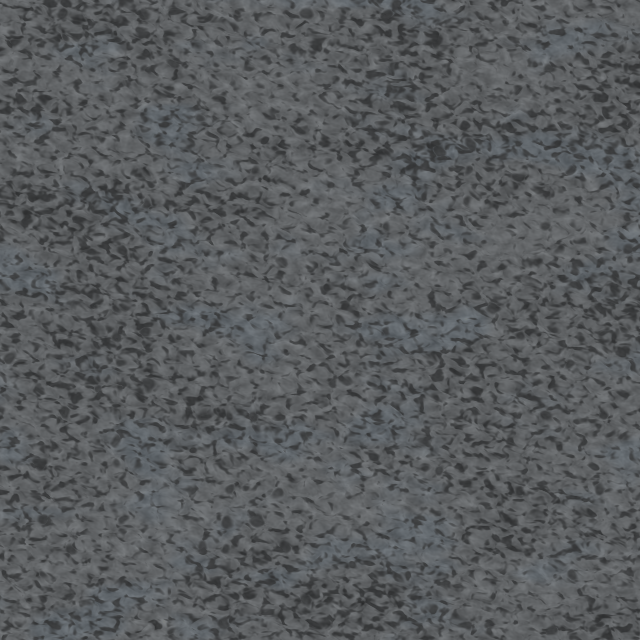
Write a WebGL 2 fragment shader that draws this texture.

```glsl
#version 300 es
precision highp float;

uniform vec2 u_resolution;
out vec4 fragColor;

#define GRAIN_SCALE vec2(62.0, 92.0)  // grain cells along and across the drift
#define GRAIN_TILT 0.2                // downward slope of the grains, radians
#define CLOUD_SCALE vec2(3.5, 7.0)
#define SPECK_SCALE 24.0
#define SPECK_SHARE 0.16
#define BASE_TONE 0.397
#define GRAIN_DEPTH 0.158
#define MOTTLE_DEPTH 0.12
#define STONE_TINT vec3(0.975, 1.0, 1.02)
#define BLUE_TINT vec3(-0.012, 0.002, 0.014)

// Integer hash of a cell, two values in 0..1
vec2 hash2(vec2 cell) {
    uvec2 v = uvec2(ivec2(cell) + 4096);
    v = v * 1664525u + 1013904223u;
    for (int i = 0; i < 2; i++) {
        v.x += v.y * 1664525u;
        v.y += v.x * 1664525u;
        v ^= v >> 16u;
    }
    return vec2(v & 65535u) / 65535.0;
}

float cornerSlope(vec2 cell, vec2 corner, vec2 local) {
    return dot(hash2(cell + corner) * 2.0 - 1.0, local - corner);
}

// Gradient noise centred on zero
float noise(vec2 p) {
    vec2 cell = floor(p), f = p - cell;
    vec2 w = f * f * f * (f * (f * 6.0 - 15.0) + 10.0);
    float low = mix(cornerSlope(cell, vec2(0, 0), f), cornerSlope(cell, vec2(1, 0), f), w.x);
    float high = mix(cornerSlope(cell, vec2(0, 1), f), cornerSlope(cell, vec2(1, 1), f), w.x);
    return mix(low, high, w.y);
}

float fbm(vec2 p, int octaves) {
    float sum = 0.0, gain = 1.0;
    for (int i = 0; i < octaves; i++) {
        sum += gain * noise(p);
        p = mat2(1.6, 1.2, -1.2, 1.6) * p + 17.3;
        gain *= 0.5;
    }
    return sum;
}

// Sparse round dark minerals, one at most per cell
float specks(vec2 p) {
    vec2 cell = floor(p);
    vec2 centre = 0.35 + 0.3 * hash2(cell + 301.0);
    vec2 pick = hash2(cell + 709.0);
    float radius = mix(0.1, 0.23, pick.y);
    float disc = 1.0 - smoothstep(radius - 0.07, radius + 0.07, length(p - cell - centre));
    return disc * step(pick.x, SPECK_SHARE);
}

void main() {
    vec2 uv = gl_FragCoord.xy / min(u_resolution.x, u_resolution.y);

    // Broad drifting changes in grain density and colour
    float cloud = fbm(uv * CLOUD_SCALE + 5.0, 3);
    float patches = fbm(uv * CLOUD_SCALE * 1.6 + 41.0, 3);

    // Tilted, gently warped grain coordinates
    float c = cos(GRAIN_TILT), s = sin(GRAIN_TILT);
    vec2 drift = vec2(c * uv.x - s * uv.y, s * uv.x + c * uv.y);
    vec2 g = drift * GRAIN_SCALE;
    vec2 warp = vec2(noise(g * 0.6 + 83.0), noise(g * 0.6 + 151.0));
    g += warp * 0.8;

    // Dark grains cut from the noise, denser within the clouds
    float field = fbm(g, 2) + 0.3 * cloud + 0.12 * noise(g * 0.3 + 29.0);
    float grains = smoothstep(-0.04, 0.39, field);
    float spots = specks(uv * SPECK_SCALE + warp * 0.25);
    float dark = max(grains, 0.9 * spots);

    // Pale feldspar mottling and fine surface grit
    float mottle = fbm(g * 0.75 + 211.0, 3);
    float grit = noise(drift * vec2(170.0, 220.0) + 97.0);
    float tone = BASE_TONE - GRAIN_DEPTH * dark - 0.03 * cloud;
    tone += MOTTLE_DEPTH * mottle * (1.0 - 0.5 * dark) + 0.03 * grit;

    vec3 colour = tone * STONE_TINT;
    colour += BLUE_TINT * smoothstep(0.0, 0.4, patches) * (1.0 - dark);
    colour += 0.02 * patches;
    fragColor = vec4(clamp(colour, 0.16, 0.5), 1.0);
}
```
